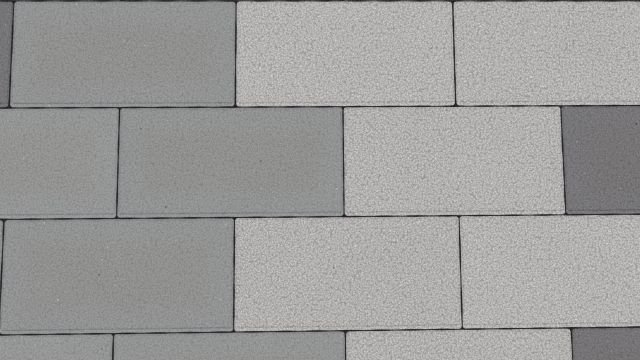
Write a Shadertoy shader that draws this texture.

```glsl
// Staggered concrete paving slabs in light, mid and dark grey, seen in slight perspective.
#define SLAB_WIDTH 0.609     // slab length at the top, in canvas heights
#define ROW_HEIGHT 0.292     // height of the first row
#define ROW_GROWTH 0.0058    // each lower row is a little taller
#define STAGGER 0.485        // shift of odd rows, in slabs
#define TILT 0.0134          // rise of the rows towards the right
#define JOINT 0.0016         // half width of the joints
#define CORNER 0.009         // corner radius
#define BEVEL 0.0125         // distance of the worn bevel line from the lower edge
#define GRAIN_SCALE 150.0    // grains per canvas height
#define JOINT_COLOR vec3(0.16, 0.15, 0.16)

float hash(vec2 p) {
    p = fract(p * vec2(0.1031, 0.1137));
    p += dot(p, p.yx + 33.33);
    return fract((p.x + p.y) * p.x * 17.3);
}

// Cellular noise: distance to the nearest point, and a random id of that point
vec2 cellular(vec2 p) {
    vec2 cell = floor(p);
    vec2 nearest = vec2(9.0, 0.0);
    for (int j = -1; j <= 1; j++) {
        for (int i = -1; i <= 1; i++) {
            vec2 c = cell + vec2(i, j);
            vec2 point = c + vec2(hash(c + 7.0), hash(c + 71.0));
            float d = length(p - point);
            if (d < nearest.x) nearest = vec2(d, hash(c + 153.0));
        }
    }
    return nearest;
}

// Two rotated cellular layers: soft grit without visible cells
float grit(vec2 p) {
    float coarse = 0.5 - cellular(p).x;
    float fine = cellular(mat2(0.8, 0.6, -0.6, 0.8) * p * 1.45 + 31.0).x - 0.5;
    return coarse + 0.9 * fine;
}

// Layered sines: soft uneven tone, roughly -1 to 1
float mottle(vec2 p) {
    float sum = 0.0, gain = 0.5;
    for (int i = 0; i < 4; i++) {
        sum += gain * sin(p.x + 1.7 * sin(p.y)) * sin(p.y + 1.3 * sin(p.x * 0.8));
        p = mat2(1.5, 1.1, -1.1, 1.5) * p + 2.3;
        gain *= 0.6;
    }
    return sum;
}

float roundedBox(vec2 p, vec2 halfSize, float radius) {
    vec2 q = abs(p) - halfSize + radius;
    return length(max(q, 0.0)) + min(max(q.x, q.y), 0.0) - radius;
}

void mainImage(out vec4 fragColor, in vec2 fragCoord) {
    float pixel = 1.0 / iResolution.y;
    vec2 p = fragCoord * pixel;
    p.y = 1.0 - p.y;

    // Perspective: rows grow downwards, columns narrow to the right
    float depth = p.y / (1.0 - TILT * p.x) - 0.0023;
    float v = (sqrt(ROW_HEIGHT * ROW_HEIGHT + 4.0 * ROW_GROWTH * depth) - ROW_HEIGHT) / (2.0 * ROW_GROWTH);
    float row = floor(v);
    float slabWidth = SLAB_WIDTH + 0.0376 * p.y;
    float u = (p.x - 0.656 + 0.0075 * p.y) / slabWidth;
    u += 0.013 * u * u;
    float shift = STAGGER * mod(row, 2.0);
    float column = floor(u - shift);

    // Slab shape, with slightly uneven joints
    vec2 size = vec2(slabWidth, ROW_HEIGHT + 2.0 * ROW_GROWTH * v);
    vec2 local = (vec2(fract(u - shift), fract(v)) - 0.5) * size;
    float wobble = 0.0005 * sin(p.x * 71.0 + 2.0 * sin(p.y * 43.0));
    float edge = roundedBox(local, 0.5 * size - JOINT - wobble, CORNER);
    float slab = smoothstep(0.6 * pixel, -0.6 * pixel, edge);

    // Tone by position: mid on the left, light on the right, dark at the far ends
    float center = column + 0.5 + shift;
    float isLight = step(0.25, center);
    float isDark = step(1.5, abs(center - 0.25)) * step(row, 1.0 + 2.0 * isLight);
    isLight *= 1.0 - isDark;
    vec3 color = mix(vec3(0.575, 0.58, 0.582), vec3(0.698, 0.692, 0.688), isLight);
    color = mix(color, vec3(0.465, 0.46, 0.472), isDark);

    // Broad stains, warmer and darker in the middle of the mid slabs
    float random = hash(vec2(column, row) + 19.0);
    color += 0.015 * (random - 0.5) + 0.007 * mottle(p * 9.0 + random * 20.0);
    float middle = smoothstep(0.0, 0.12, -edge);
    color += (1.0 - isLight) * middle * vec3(-0.006, -0.009, -0.02);

    // Fine grain, stronger on the light slabs
    float relief = grit(p * GRAIN_SCALE);
    color += relief * mix(0.075, 0.155, isLight);

    // A few pale and dark specks
    vec2 speck = cellular(p * 24.0);
    float spot = smoothstep(0.09, 0.03, speck.x);
    color += spot * (0.1 * step(0.94, speck.y) - 0.15 * step(speck.y, 0.015));

    // Bevel: worn dark line along the lower edge, paler rim below, shaded sides
    float toBottom = 0.5 * size.y - local.y;
    float wear = 0.65 + 0.35 * mottle(p * vec2(60.0, 20.0));
    float bevelLine = smoothstep(0.004, 0.0, abs(toBottom - BEVEL));
    float inside = smoothstep(-0.004, -0.01, edge);
    float rim = smoothstep(-0.009, -0.004, edge);
    color -= 0.1 * bevelLine * wear * max(inside, 0.3);
    color += rim * mix(-0.03, 0.015, step(toBottom, BEVEL));
    color -= 0.09 * smoothstep(-0.003, 0.0, edge);

    // Joints with gritty filling
    vec3 joint = JOINT_COLOR + 0.06 * relief;
    fragColor = vec4(clamp(mix(joint, color, slab), 0.0, 1.0), 1.0);
}
```
